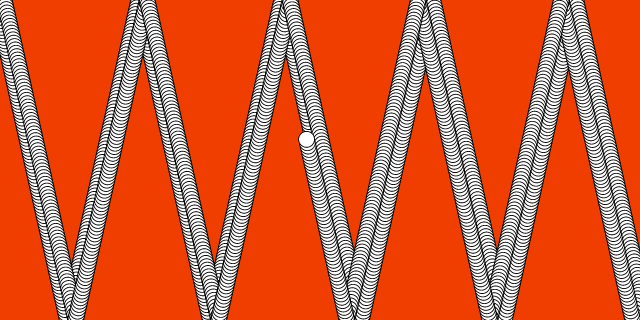
This pattern is drawn by a Shadertoy shader. Its source:

```glsl
#define BACKGROUND vec3(0.94, 0.24, 0.0)
#define FILL vec3(1.0)
#define INK vec3(0.02)
#define RADIUS 0.0262     // outer ball radius, canvas height = 1
#define LINE 0.0028       // outline width
#define STEP 0.0105       // rise between two stamps
#define SHIFT 0.2233      // sideways travel per crossing of the height
#define PHASE 0.0033      // sideways travel at the start
#define CROSSINGS 22.57   // crossings travelled before the ball stops
#define PASSES 3          // sweeps across the width
#define SAMPLES 4         // antialiasing grid per side

// Mirrors a coordinate when its cell is odd
float mirrorOdd(float x, float size, float cell) {
    return mod(cell, 2.0) < 0.5 ? x : size - x;
}

// Colour of the newest stamp on the trail of a bouncing ball.
// Bounces are unfolded, so the trail is one straight line through mirrored cells.
vec3 trailColor(vec2 p, float width) {
    vec2 velocity = vec2(SHIFT, 1.0);
    float speed2 = dot(velocity, velocity);
    float newest = -1.0;
    float newestDist = 0.0;

    for (int i = 0; i < PASSES; i++) {
        float pass = float(i);
        float x = pass * width + mirrorOdd(width - p.x, width, pass) - PHASE;
        float nearestLeg = floor(x / SHIFT);
        float passStart = (pass * width - PHASE) / SHIFT;
        float passEnd = passStart + width / SHIFT;

        for (int j = -1; j <= 1; j++) {
            float leg = nearestLeg + float(j);
            vec2 q = vec2(x, leg + mirrorOdd(p.y, 1.0, leg));

            // Stretch of the path whose stamps cover this point
            float along = dot(q, velocity) / speed2;
            vec2 offset = q - velocity * along;
            float chord2 = RADIUS * RADIUS - dot(offset, offset);
            if (chord2 < 0.0) continue;
            float reach = sqrt(chord2 / speed2);

            // Last stamp of that stretch inside the current cell
            float first = max(max(leg, passStart), max(along - reach, 0.0));
            float last = min(min(leg + 1.0, passEnd), min(along + reach, CROSSINGS));
            float stamp = floor(last / STEP);
            if (stamp * STEP >= first && stamp > newest) {
                newest = stamp;
                newestDist = length(q - velocity * stamp * STEP);
            }
        }
    }

    if (newest < 0.0) return BACKGROUND;
    return newestDist < RADIUS - LINE ? FILL : INK;
}

void mainImage(out vec4 fragColor, in vec2 fragCoord) {
    float width = iResolution.x / iResolution.y;
    vec3 color = vec3(0.0);

    // Average a grid of samples to smooth the fine outlines
    for (int i = 0; i < SAMPLES; i++) {
        for (int j = 0; j < SAMPLES; j++) {
            vec2 jitter = (vec2(i, j) + 0.5) / float(SAMPLES) - 0.5;
            color += trailColor((fragCoord + jitter) / iResolution.y, width);
        }
    }
    fragColor = vec4(color / float(SAMPLES * SAMPLES), 1.0);
}
```
